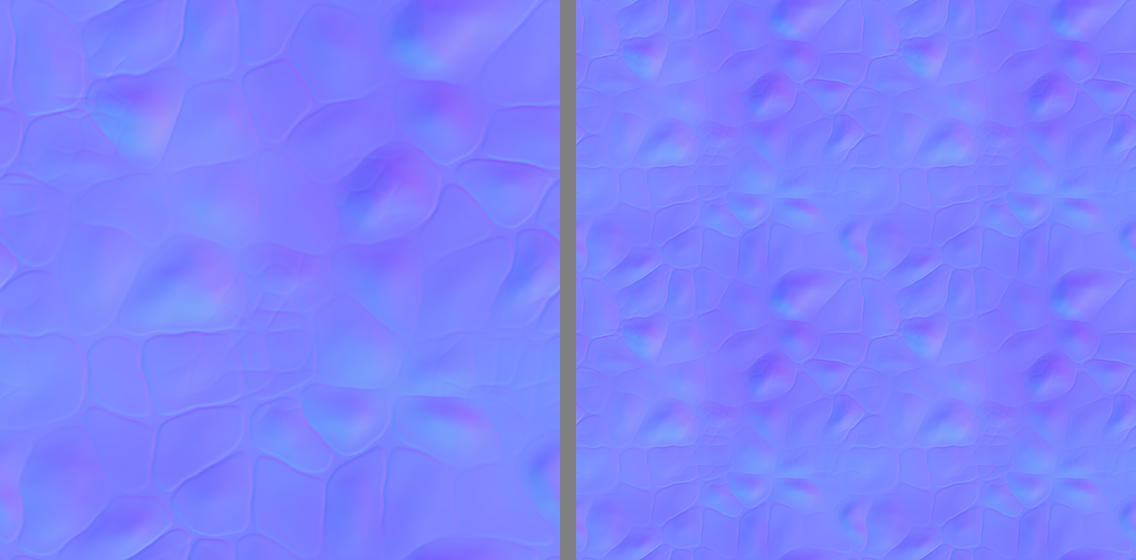
Left: one tile. Right: repeated 2 by 2.
Write a Shadertoy shader that draws this texture map.

```glsl
// Tiling normal map of soft, irregular pebbled skin: warped weighted Voronoi
// cells swell into domes parted by thin creases. Slopes of that height field,
// plus a broad wrapped tilt, are encoded as a normal with green pointing down.

#define BIG_CELLS     7.0     // large cells per tile
#define SMALL_CELLS   15.0    // faint small cells per tile
#define DOME_HEIGHT   0.0115  // tallest large dome
#define SMALL_HEIGHT  0.0014  // tallest small dome
#define CELL_TILT     0.007   // random lean of each cell
#define CREASE_DEPTH  0.00075
#define CREASE_WIDTH  0.0042
#define DOME_RIM      0.6     // rise distance, in cell units
#define WARP          0.026   // waviness of the cell borders
#define BROAD_TILT    0.082   // large scale colour drift
#define MEAN_TILT     vec2(-0.018, 0.014)
#define STEP          0.0011  // slope sampling distance

// Integer hash: three values in 0..1
vec3 hash3(vec2 cell, int seed) {
    uvec3 v = uvec3(ivec3(ivec2(cell), seed)) * 1664525u + 1013904223u;
    v.x += v.y * v.z; v.y += v.z * v.x; v.z += v.x * v.y;
    v ^= v >> 16u;
    v.x += v.y * v.z; v.y += v.z * v.x; v.z += v.x * v.y;
    return vec3(v >> 8u) / 16777216.0;
}

// Two channels of wrapping value noise in -1..1
vec2 noise2(vec2 uv, float freq, int seed) {
    vec2 p = uv * freq, i = floor(p), f = p - i;
    f = f * f * f * (f * (f * 6.0 - 15.0) + 10.0);
    vec2 a = hash3(mod(i, freq), seed).xy;
    vec2 b = hash3(mod(i + vec2(1, 0), freq), seed).xy;
    vec2 c = hash3(mod(i + vec2(0, 1), freq), seed).xy;
    vec2 d = hash3(mod(i + vec2(1, 1), freq), seed).xy;
    return 2.0 * mix(mix(a, b, f.x), mix(c, d, f.x), f.y) - 1.0;
}

// Offset from p to the site of a grid cell (xy) and its power distance (z)
vec3 site(vec2 p, vec2 cell, float grid, int seed) {
    vec3 h = hash3(mod(cell, grid), seed);
    vec2 r = cell + 0.1 + 0.8 * h.xy - p;
    return vec3(r, dot(r, r) - 0.24 * h.z);
}

// Height of one layer of domed cells and its creases
float cells(vec2 uv, float grid, int seed, float domeHeight, float lean, float crease) {
    vec2 p = uv * grid, base = floor(p), owner = base;
    vec3 own = vec3(0.0, 0.0, 1e3);
    for (int y = -1; y <= 1; y++)
    for (int x = -1; x <= 1; x++) {
        vec2 cell = base + vec2(x, y);
        vec3 s = site(p, cell, grid, seed);
        if (s.z < own.z) { own = s; owner = cell; }
    }
    // A product over all borders keeps the dome smooth inside;
    // a soft minimum of the border distances rounds the corners
    float dome = 1.0, nearness = 0.0;
    for (int y = -2; y <= 2; y++)
    for (int x = -2; x <= 2; x++) {
        vec2 cell = base + vec2(x, y);
        if (cell == owner) continue;
        vec3 s = site(p, cell, grid, seed);
        float d = 0.5 * (s.z - own.z) / max(length(s.xy - own.xy), 1e-3);
        dome *= smoothstep(0.0, DOME_RIM, d);
        nearness += exp(-16.0 * d);
    }
    float border = max(-log(nearness + 1e-9) / 16.0, 0.0);
    dome = pow(max(dome, 1e-9), 0.65);

    vec3 trait = hash3(mod(owner, grid), seed + 1);
    float swell = domeHeight * (trait.x * trait.x - 0.03);
    float slant = lean * dot(trait.yz - 0.5, -own.xy) * 2.0;
    float w = border / (grid * CREASE_WIDTH);
    return dome * (swell + slant) - crease * exp(-w * w);
}

// Bend the tile so borders become wavy and cells uneven
vec2 warp(vec2 uv) {
    return uv + WARP * noise2(uv, 5.0, 11)
              + 0.32 * WARP * noise2(uv, 13.0, 12)
              + 0.11 * WARP * noise2(uv, 32.0, 13);
}

float height(vec2 uv) {
    vec2 fade = noise2(uv, 6.0, 21);
    vec2 q = warp(uv);
    float strong = mix(0.25, 1.0, smoothstep(-0.6, 0.6, fade.x));
    float patches = smoothstep(0.0, 0.6, fade.y);
    return cells(q, BIG_CELLS, 31, DOME_HEIGHT, CELL_TILT, CREASE_DEPTH * strong)
         + patches * cells(q, SMALL_CELLS, 41, SMALL_HEIGHT, 0.0, 0.35 * CREASE_DEPTH);
}

// Slow drift of the surface direction, with a little fine grain
vec2 broadTilt(vec2 uv) {
    vec2 t = noise2(uv, 3.0, 51) + 0.65 * noise2(uv, 6.0, 52)
           + 0.30 * noise2(uv, 14.0, 53) + 0.08 * noise2(uv, 52.0, 54);
    return BROAD_TILT * t * vec2(0.5, 1.0);
}

void mainImage(out vec4 fragColor, in vec2 fragCoord) {
    vec2 uv = fragCoord / iResolution.xy;

    // Slopes by forward difference
    float h = height(uv);
    vec2 slope = vec2(height(uv + vec2(STEP, 0.0)) - h,
                      height(uv + vec2(0.0, STEP)) - h) / STEP;

    // Encode the normal as a colour
    vec2 tilt = vec2(-slope.x, slope.y) + broadTilt(warp(uv)) + MEAN_TILT;
    vec3 normal = normalize(vec3(tilt, 1.0));
    fragColor = vec4(0.5 + 0.5 * normal, 1.0);
}
```
